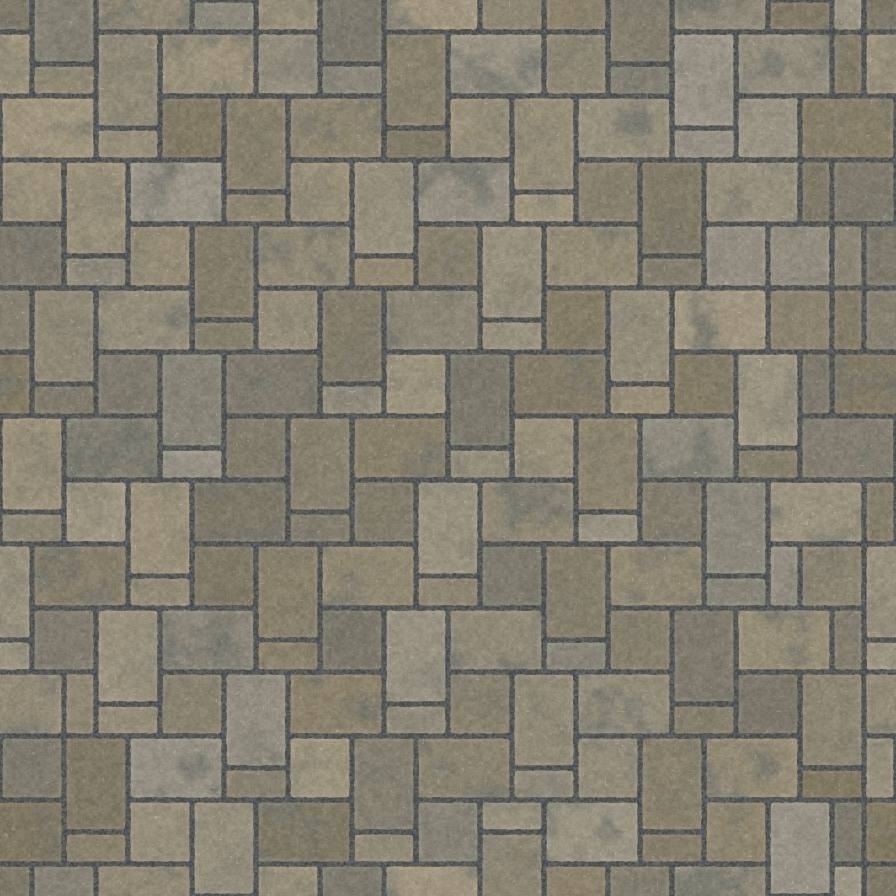
Reproduce this texture procedurally as a WebGL 1 fragment shader.

```glsl
precision highp float;

uniform vec2 u_resolution;

const float GRID = 28.0;       // half-block units across and down
const float COURSES = 14.0;    // each course is two units high
const float PERIOD = 9.0;      // units until a course repeats
const float JOINT = 0.082;     // half the joint width, in units

struct Block {
  vec2 pos;    // position inside the block, from its top left
  vec2 size;
  vec2 id;
};

float hash(vec2 p) {
  vec3 q = fract(vec3(p.xyx) * 0.1031);
  q += dot(q, q.yzx + 33.33);
  return fract((q.x + q.y) * q.z);
}

// Value noise that wraps after the given number of cells
float noise(vec2 p, float wrap) {
  vec2 i = floor(p);
  vec2 f = fract(p);
  f = f * f * (3.0 - 2.0 * f);
  vec2 a = mod(i, wrap);
  vec2 b = mod(i + 1.0, wrap);
  return mix(mix(hash(a), hash(vec2(b.x, a.y)), f.x),
             mix(hash(vec2(a.x, b.y)), hash(b), f.x), f.y);
}

float tiledNoise(vec2 p, float scale) {
  return noise(p * scale, GRID * scale);
}

// Column of the narrow filler that closes each course
float fillerColumn(float course) {
  if (course == 7.0) return 24.0;
  if (course == 9.0) return 30.0;
  if (course == 6.0 || course == 10.0) return 27.0;
  if (course < 2.0 || course == 4.0 || course == 5.0) return 25.0;
  return 26.0;
}

Block makeBlock(vec2 pos, vec2 size, float x, float course) {
  return Block(pos, size, vec2(mod(floor(x - pos.x + 0.5), GRID), course));
}

// A tall block and a short one share a stack four units high
Block stackBlock(vec2 pos, float split, float x, float course) {
  if (pos.y < split) return makeBlock(pos, vec2(2.0, split), x, course);
  pos.y -= split;
  return makeBlock(pos, vec2(2.0, 4.0 - split), x, course + 20.0);
}

Block findBlock(vec2 p) {
  float down = mod(p.y - 3.0, GRID);
  float course = floor(down / 2.0);
  float y = down - 2.0 * course;

  // Filler at the seam; two courses use a wide block instead
  float seam = fillerColumn(course);
  float seamWidth = (course == 0.0 || course == 5.0) ? 3.0 : 1.0;
  float x = p.x < seam - 27.0 ? p.x + GRID : p.x;
  if (x >= seam && x < seam + seamWidth)
    return makeBlock(vec2(x - seam, y), vec2(seamWidth, 2.0), x, course);
  float u = x < seam ? x : x - 1.0;

  // Slot starts: wide block, stack foot, square, stack head
  bool last = course == COURSES - 1.0;
  vec4 starts = last ? vec4(4.0, 0.0, 7.0, 2.0) : vec4(0.0, 3.0, 5.0, 7.0);
  float phase = mod(u - (last ? 1.0 : 4.0 * course), PERIOD);
  vec4 slot = phase - starts;

  if (slot.x >= 0.0 && slot.x < 3.0)
    return makeBlock(vec2(slot.x, y), vec2(3.0, 2.0), x, course);
  if (slot.z >= 0.0 && slot.z < 2.0)
    return makeBlock(vec2(slot.z, y), vec2(2.0), x, course);

  bool foot = slot.y >= 0.0 && slot.y < 2.0;
  float sx = foot ? slot.y : slot.w;
  if (course < 4.0 && u >= 24.0)
    return makeBlock(vec2(sx, y), vec2(2.0), x, course);
  float head = foot ? mod(course - 1.0, COURSES) : course;
  bool flipped = head == 11.0 && floor(u - sx + 0.5) == 15.0;
  return stackBlock(vec2(sx, foot ? y + 2.0 : y), flipped ? 1.0 : 3.0, x, head);
}

float roundedBox(vec2 p, vec2 halfSize, float radius) {
  vec2 q = abs(p) - halfSize + radius;
  return length(max(q, 0.0)) + min(max(q.x, q.y), 0.0) - radius;
}

vec3 stoneColor(vec2 p, Block block, float edge) {
  float tone = hash(block.id + 3.7);
  float warmth = hash(block.id + 41.3);
  vec3 color = mix(vec3(0.49, 0.465, 0.40), vec3(0.615, 0.585, 0.515), tone);
  color += (warmth - 0.5) * vec3(0.025, 0.0, -0.035);

  // Grey clouding, strongest on the wide blocks
  float cloud = 0.65 * tiledNoise(p, 1.0) + 0.35 * tiledNoise(p, 3.0);
  float clouding = block.size.x > 2.5 ? 0.75 : 0.3;
  color = mix(color, vec3(0.45, 0.455, 0.425), clouding * smoothstep(0.42, 0.85, cloud));

  // Fine grain, pale specks and worn rims
  color += 0.05 * (tiledNoise(p, 7.0) - 0.5) + 0.06 * (tiledNoise(p, 20.0) - 0.5);
  color += 0.09 * smoothstep(0.88, 1.0, tiledNoise(p, 13.0));
  color += 0.03 * smoothstep(-0.16, -0.03, edge);
  return color;
}

vec3 gritColor(vec2 p) {
  float grit = 0.6 * tiledNoise(p, 18.0) + 0.4 * tiledNoise(p, 31.0);
  return mix(vec3(0.23, 0.24, 0.245), vec3(0.45, 0.455, 0.445), grit);
}

void main() {
  vec2 p = gl_FragCoord.xy / u_resolution * GRID;
  p.y = GRID - p.y;
  float pixel = GRID / min(u_resolution.x, u_resolution.y);

  Block block = findBlock(p);
  vec2 halfSize = 0.5 * block.size;
  float edge = roundedBox(block.pos - halfSize, halfSize - JOINT, 0.07);
  edge += 0.03 * (tiledNoise(p, 9.0) - 0.5);
  float joint = smoothstep(-0.6 * pixel, 0.6 * pixel, edge);
  gl_FragColor = vec4(mix(stoneColor(p, block, edge), gritColor(p), joint), 1.0);
}
```
